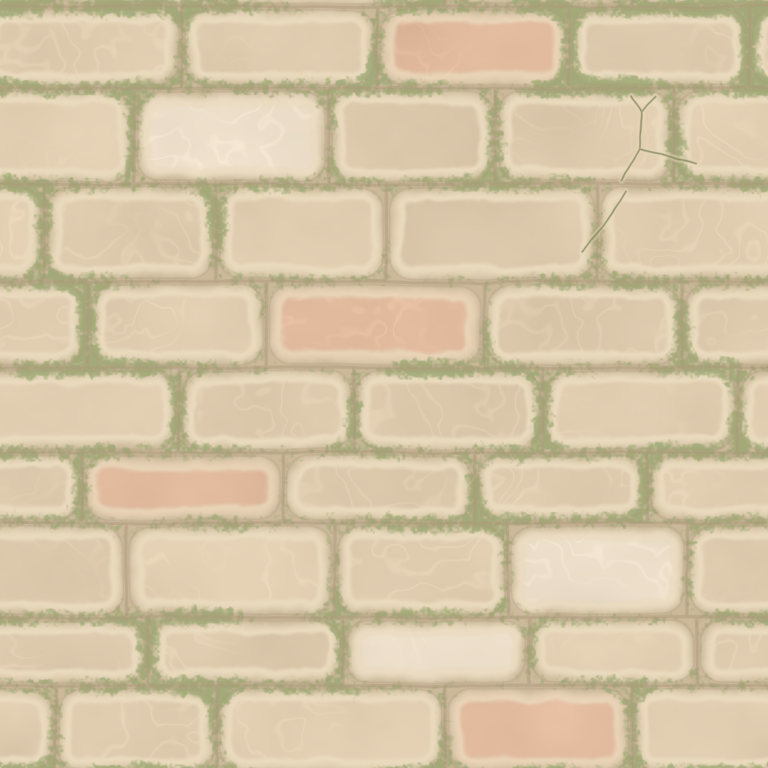
This texture is drawn by a Shadertoy shader. Its source:

```glsl
const int ROWS = 9;
const float COLUMNS = 4.0;
const float FIRST_JOINT_Y = 0.008;   // below the top edge
const float JOINT_JITTER = 0.26;     // share of a mean brick width
const float CORNER_RADIUS = 0.033;
const float FACE_INSET = 0.020;
const float GROOVE_WIDTH = 0.0022;
const float MOSS_REACH = 0.024;
const float CRACK_WIDTH = 0.0011;

// Each course: top, first joint, accented column, tint (1 pink, -1 pale, 0 none)
const vec4 COURSES[ROWS] = vec4[ROWS](
    vec4(0.000, 0.232, 1, 1), vec4(0.107, 0.148, 0, -1), vec4(0.232, 0.025, 0, 0),
    vec4(0.359, 0.115, 1, 1), vec4(0.471, 0.219, 0, 0), vec4(0.581, 0.096, 0, 1),
    vec4(0.673, 0.174, 2, -1), vec4(0.796, 0.177, 1, -1), vec4(0.885, 0.048, 2, 1));

const vec3 FACE = vec3(0.868, 0.790, 0.677);
const vec3 PINK = vec3(0.880, 0.727, 0.615);
const vec3 PALE = vec3(0.930, 0.876, 0.795);
const vec3 RIM = vec3(0.905, 0.842, 0.728);
const vec3 MORTAR = vec3(0.795, 0.725, 0.605);
const vec3 GROOVE = vec3(0.680, 0.590, 0.480);
const vec3 MOSS = vec3(0.580, 0.640, 0.420);
const vec3 CRACK = vec3(0.500, 0.520, 0.350);

float hash(vec2 p) {
    vec3 q = fract(p.xyx * 0.1031);
    q += dot(q, q.yzx + 33.33);
    return fract((q.x + q.y) * q.z);
}

// Value noise that repeats after period cells
float noise(vec2 p, float period) {
    vec2 i = floor(p), f = fract(p);
    f = f * f * (3.0 - 2.0 * f);
    vec2 a = mod(i, period), b = mod(i + 1.0, period);
    return mix(mix(hash(a), hash(vec2(b.x, a.y)), f.x),
               mix(hash(vec2(a.x, b.y)), hash(b), f.x), f.y);
}

float fbm(vec2 p, float frequency) {
    float sum = 0.0, amplitude = 0.533;
    for (int i = 0; i < 4; i++) {
        sum += amplitude * noise(p * frequency, frequency);
        frequency *= 2.0;
        amplitude *= 0.5;
    }
    return sum;
}

float jointX(int row, float k) {
    float jitter = hash(vec2(mod(k, COLUMNS) + 3.0, float(row) + 7.0)) - 0.5;
    return COURSES[row].y + (k + JOINT_JITTER * jitter) / COLUMNS;
}

float segment(vec2 p, vec2 a, vec2 b) {
    vec2 ab = b - a;
    return length(p - a - ab * clamp(dot(p - a, ab) / dot(ab, ab), 0.0, 1.0));
}

float crackDistance(vec2 p) {
    vec2 fork = vec2(0.837, 0.854), knee = vec2(0.835, 0.806);
    float d = min(segment(p, fork, knee), segment(p, fork, vec2(0.824, 0.875)));
    d = min(d, segment(p, fork, vec2(0.856, 0.874)));
    d = min(d, segment(p, knee, vec2(0.905, 0.790)));
    d = min(d, segment(p, knee, vec2(0.810, 0.768)));
    return min(d, segment(p, vec2(0.816, 0.753), vec2(0.759, 0.674)));
}

void mainImage(out vec4 fragColor, in vec2 fragCoord) {
    vec2 uv = fragCoord / iResolution.xy;
    float px = 1.0 / iResolution.y;
    vec2 wobble = vec2(fbm(uv, 14.0), fbm(uv + 0.37, 14.0)) - 0.5;
    vec2 p = fract(vec2(uv.x, 1.0 - uv.y - FIRST_JOINT_Y) + 0.005 * wobble);

    // Find the course and the brick
    int row = 0;
    for (int i = 1; i < ROWS; i++) if (p.y >= COURSES[i].x) row = i;
    vec4 course = COURSES[row];
    float bottom = row < ROWS - 1 ? COURSES[row + 1].x : 1.0;
    float k = floor((p.x - course.y) * COLUMNS);
    if (p.x < jointX(row, k)) k--;
    else if (p.x >= jointX(row, k + 1.0)) k++;
    vec2 corner = vec2(jointX(row, k), course.x);
    vec2 halfSize = 0.5 * (vec2(jointX(row, k + 1.0), bottom) - corner);
    float column = mod(k, COLUMNS);
    float tint = column == course.z ? course.w : 0.0;
    float seed = hash(vec2(column + 11.0, float(row) * 3.0 + 2.0));

    // Depth inside the straight joints and inside the rounded outline
    vec2 q = abs(p - corner - halfSize) - halfSize;
    float edge = -max(q.x, q.y);
    vec2 r = q + CORNER_RADIUS;
    float depth = CORNER_RADIUS - length(max(r, 0.0)) - min(max(r.x, r.y), 0.0);

    // Brick face: tint, soft clouds and fine curling veins
    vec3 face = tint > 0.0 ? PINK : tint < 0.0 ? PALE : FACE;
    float cloud = fbm(uv + seed, 9.0);
    float swirl = fbm(uv + seed + 0.07 * vec2(cloud, fbm(uv - seed, 7.0)), 8.0);
    float vein = 1.0 - smoothstep(0.0, 0.16, abs(fract(swirl * 9.0) - 0.5));
    float veinPatch = smoothstep(0.40, 0.65, fbm(uv + 2.0 * seed, 6.0));
    face += 0.025 * (seed - 0.5) + 0.07 * (cloud - 0.5) + 0.028 * vein * veinPatch;

    // Mortar, worn rim and face
    float rough = fbm(uv + 0.61, 30.0) - 0.5;
    vec3 rim = mix(RIM, face, 0.25 * abs(tint));
    vec3 color = mix(MORTAR, rim, smoothstep(0.001, 0.016, depth + 0.010 * rough));
    float inset = depth + 0.011 * rough - FACE_INSET;
    color = mix(color, face, smoothstep(-0.002, 0.006, inset));
    color += 0.012 * (1.0 - smoothstep(0.0, 0.005, abs(inset + 0.002)));

    // Moss grows in speckled patches along the joints
    float zone = 1.0 - smoothstep(0.003, MOSS_REACH, depth);
    float speckle = mix(noise(uv * 150.0, 150.0), noise(uv * 310.0, 310.0), 0.4);
    float growth = 0.5 * zone + 0.75 * fbm(uv + 0.19, 11.0) + 0.5 * speckle - 0.1 * abs(tint);
    color = mix(color, MOSS, 0.72 * smoothstep(0.98, 1.28, growth) * smoothstep(0.0, 0.3, zone));

    // Thin groove in the joint and a faint outline round the corners
    float groove = 1.0 - smoothstep(GROOVE_WIDTH - px, GROOVE_WIDTH + px, edge);
    float outline = 1.0 - smoothstep(0.0, 0.0015 + px, abs(depth - 0.004));
    color = mix(color, GROOVE, max(0.5 * groove, 0.28 * outline));

    // Branching crack with a light lip
    float crack = crackDistance(uv + 0.010 * wobble);
    color = mix(color, RIM, 0.5 * (1.0 - smoothstep(0.002, 0.006, crack)));
    color = mix(color, CRACK, 0.8 * (1.0 - smoothstep(CRACK_WIDTH - px, CRACK_WIDTH + px, crack)));

    fragColor = vec4(clamp(color, 0.0, 1.0), 1.0);
}
```
